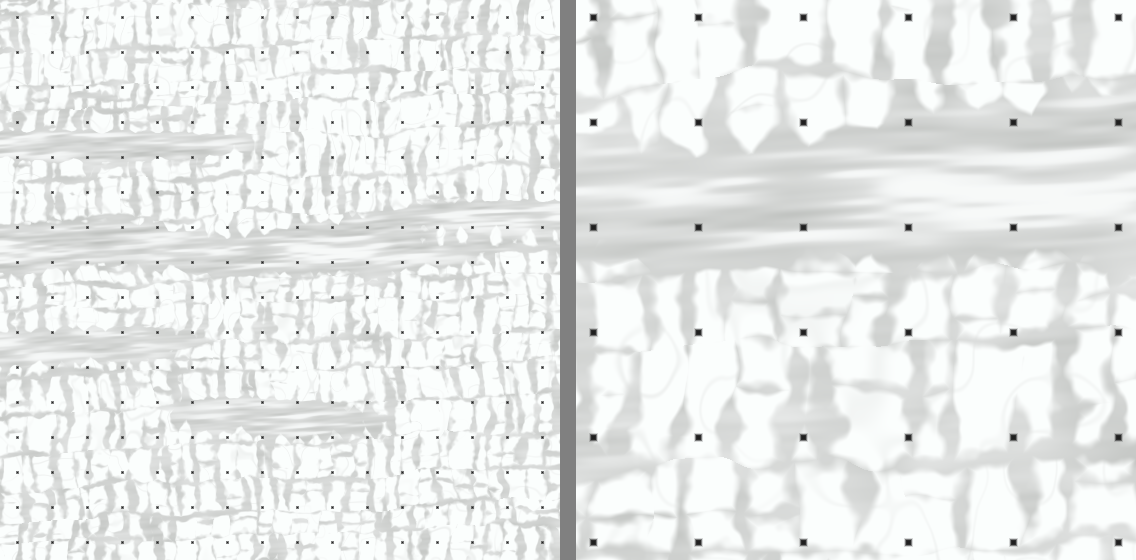
Left, the full canvas; right, a detail of the centre.
Write a Shadertoy shader that draws this texture.

```glsl
const float ROWS = 17.0;
const float COLUMNS = 31.0;
const float TILT = 0.035;
const float SPLIT_CHANCE = 0.5;
const float EDGE_SOFTNESS = 0.0032;
const float ROUGHNESS = 0.007;
const vec2 CRACK_UPRIGHT = vec2(-0.0035, 0.0105);
const vec2 CRACK_LEVEL = vec2(-0.0035, 0.0075);
const float DOTS = 16.0;
const float DOT_HALF = 0.0019;
const vec3 PAINT = vec3(0.985, 0.995, 0.992);
const vec3 WOOD_LIGHT = vec3(0.945, 0.95, 0.95);
const vec3 WOOD_DARK = vec3(0.755, 0.765, 0.755);
const vec3 DOT_COLOUR = vec3(0.12);

// Worn bands: centre, half size
const vec4 BANDS[5] = vec4[5](
    vec4(0.25, 0.555, 0.75, 0.055),
    vec4(0.90, 0.595, 0.50, 0.055),
    vec4(0.12, 0.380, 0.36, 0.040),
    vec4(0.46, 0.250, 0.27, 0.045),
    vec4(0.08, 0.740, 0.40, 0.032));

float hash(vec2 p) {
    vec3 q = fract(vec3(p.xyx) * 0.1031);
    q += dot(q, q.yzx + 33.33);
    return fract((q.x + q.y) * q.z);
}

float noise(vec2 p) {
    vec2 i = floor(p), f = fract(p);
    f = f * f * (3.0 - 2.0 * f);
    return mix(mix(hash(i), hash(i + vec2(1, 0)), f.x),
               mix(hash(i + vec2(0, 1)), hash(i + vec2(1, 1)), f.x), f.y);
}

float border(float i, float seed) {
    return i + 0.65 * hash(vec2(i, seed));
}

// Uneven intervals: index, distance to the lower and upper border
vec3 span(float x, float seed) {
    float i = floor(x);
    if (x < border(i, seed)) i -= 1.0;
    return vec3(i, x - border(i, seed), border(i + 1.0, seed) - x);
}

float bareness(vec2 p) {
    float worn = 0.0;
    for (int i = 0; i < 5; i++) {
        vec2 d = (p - BANDS[i].xy) / BANDS[i].zw;
        d.y -= TILT * d.x;
        worn = max(worn, 1.0 - dot(d, d));
    }
    float patches = noise(p * vec2(5.0, 24.0) + 7.0);
    return smoothstep(0.45, 1.1, 0.75 * worn + 0.65 * patches);
}

// Signed distance into a paint flake, negative inside a crack
float flake(vec2 p) {
    vec3 row = span(p.y * ROWS, 3.0);
    float lean = 0.16 * (hash(vec2(row.x, 8.0)) - 0.5);
    float x = (p.x + lean * p.y) * COLUMNS;
    vec3 col = span(x + 20.0 * hash(vec2(row.x, 5.0)), row.x + 40.0);

    float upright = min(col.y, col.z) / COLUMNS;
    float level = min(row.y, row.z) / ROWS;
    vec2 cell = vec2(col.x, row.x) + 90.0;
    if (hash(cell) < SPLIT_CHANCE) {
        float cut = mix(0.3, 0.7, hash(cell + 31.0));
        float split = abs(row.y - cut * (row.y + row.z)) / ROWS;
        level = min(level, split + 0.001);
    }
    upright -= mix(CRACK_UPRIGHT.x, CRACK_UPRIGHT.y, noise(p * vec2(42.0, 19.0)));
    level -= mix(CRACK_LEVEL.x, CRACK_LEVEL.y, noise(p * vec2(15.0, 45.0) + 60.0));
    return min(upright, level);
}

void mainImage(out vec4 fragColor, in vec2 fragCoord) {
    vec2 uv = fragCoord / iResolution.xy;

    // Uneven, slightly tilted paint surface
    vec2 p = uv - vec2(0.0, TILT * uv.x);
    p += 0.022 * (vec2(noise(uv * 11.0), noise(uv * 9.0 + 50.0)) - 0.5);
    p += 0.009 * (vec2(noise(uv * 47.0), noise(uv * 43.0 + 20.0)) - 0.5);

    float bare = bareness(uv);
    float rough = noise(uv * 85.0) + 0.5 * noise(uv * 170.0) - 0.75;
    float depth = flake(p) + ROUGHNESS * rough - 0.028 * bare;
    float cover = smoothstep(-EDGE_SOFTNESS, EDGE_SOFTNESS, depth);

    // Wood grain seen through cracks and worn bands
    vec2 g = uv - vec2(0.0, 1.6 * TILT * uv.x);
    g.y += 0.006 * noise(uv * 8.0);
    float grain = 0.6 * noise(g * vec2(11.0, 125.0)) + 0.4 * noise(g * vec2(28.0, 240.0));
    float shade = mix(0.35 + 0.6 * noise(uv * 33.0 + 4.0), 1.5 * grain - 0.32, 0.25 + 0.7 * bare);
    vec3 wood = mix(WOOD_LIGHT, WOOD_DARK, clamp(shade, 0.0, 1.0));
    wood = mix(wood, PAINT, 0.55 * bare * smoothstep(0.5, 0.25, grain));

    // Faint stains and hairlines on the paint
    float hairline = 1.0 - smoothstep(0.0, 0.06, abs(noise(p * vec2(38.0, 30.0) + 80.0) - 0.5));
    float stain = 0.22 * hairline * noise(uv * 16.0 + 12.0);
    vec3 colour = mix(wood, mix(PAINT, WOOD_DARK, stain), cover);

    // Regular grid of small square dots
    vec2 d = abs(fract(uv * DOTS) - 0.5) / DOTS;
    float dotMask = 1.0 - smoothstep(DOT_HALF - 0.001, DOT_HALF + 0.001, max(d.x, d.y));
    colour = mix(colour, DOT_COLOUR, dotMask);

    fragColor = vec4(colour, 1.0);
}
```
